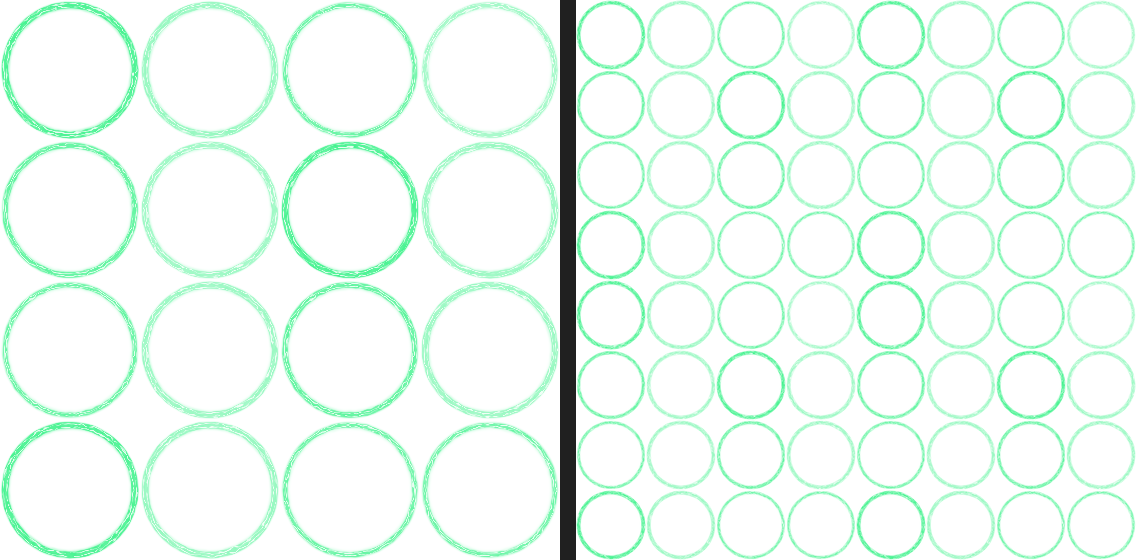
Left: one tile. Right: repeated 2 by 2.
This pattern is drawn by a three.js fragment shader. Its source:

```glsl
// Four by four grid of glowing green rings with rough edges and pale wavy veins.
varying vec2 vUv;

const float TAU = 6.2831853;
const float REPEATS = 4.0;
const float MID_RADIUS = 0.463;
const vec3 PAPER = vec3(1.0);
const vec3 GREEN = vec3(0.10, 0.94, 0.46);

// Ring styles: one line per column, listed from the bottom row to the top.
const mat4 HALF_WIDTHS = mat4(
  0.025, 0.018, 0.021, 0.025,
  0.025, 0.025, 0.025, 0.025,
  0.018, 0.021, 0.025, 0.018,
  0.018, 0.025, 0.025, 0.021);
const mat4 STRENGTHS = mat4(
  1.00, 0.85, 0.88, 1.00,
  0.58, 0.56, 0.54, 0.58,
  0.84, 0.88, 1.00, 0.84,
  0.82, 0.56, 0.56, 0.52);

float hash(vec2 p) {
  return fract(sin(dot(p, vec2(127.1, 311.7))) * 43758.5453);
}

// Smooth noise that wraps around the ring after a whole number of steps.
float ringNoise(vec2 p, float period, float seed) {
  vec2 i = floor(p);
  vec2 f = fract(p);
  f = f * f * (3.0 - 2.0 * f);
  float x0 = mod(i.x, period);
  float x1 = mod(i.x + 1.0, period);
  float y = i.y + seed;
  float low = mix(hash(vec2(x0, y)), hash(vec2(x1, y)), f.x);
  float high = mix(hash(vec2(x0, y + 1.0)), hash(vec2(x1, y + 1.0)), f.x);
  return mix(low, high, f.y);
}

float waviness(float turn, float radius, float steps, float seed) {
  return ringNoise(vec2(turn * steps, radius * 70.0), steps, seed) - 0.5;
}

vec4 oneHot(float index) {
  return vec4(equal(vec4(0.0, 1.0, 2.0, 3.0), vec4(index)));
}

float pick(mat4 styles, vec2 cell) {
  return dot(oneHot(cell.y), styles * oneHot(cell.x));
}

// Ink coverage of one ring, with p measured from its centre in cell units.
float ringInk(vec2 p, float halfWidth, float seed) {
  float radius = length(p);
  float turn = fract(atan(p.y, p.x) / TAU);

  // Rough band with a soft halo on both sides
  float rough = 0.007 * waviness(turn, radius, 72.0, seed);
  float offset = radius - MID_RADIUS + rough;
  float gap = abs(offset) - halfWidth + 0.003;
  float band = 1.0 - smoothstep(-0.004, 0.004, gap);
  float halo = 0.48 * exp(-max(gap, 0.0) / 0.007);
  halo *= 1.0 - smoothstep(0.484, 0.5, radius);
  halo *= smoothstep(0.41, 0.43, radius);

  // Two wandering veins that break up and merge along the band
  float wander = 0.016 * waviness(turn, radius, 90.0, seed + 50.0);
  float spread = halfWidth * (0.48 + 0.35 * waviness(turn, radius, 110.0, seed + 100.0));
  float vein = 1.0 - smoothstep(0.001, 0.0055, abs(abs(offset + wander) - spread));
  float breaks = waviness(turn, radius, 64.0, seed + 150.0);
  vein *= mix(0.35, 0.85, smoothstep(-0.3, 0.1, breaks));

  float grain = waviness(turn, radius, 130.0, seed + 200.0);
  float body = (0.74 + 0.16 * grain) * (1.0 - vein);
  return mix(halo, body, band);
}

void main() {
  vec2 grid = vUv * REPEATS;
  vec2 cell = mod(floor(grid), REPEATS);
  vec2 p = fract(grid) - 0.5;
  float seed = floor(hash(cell + 3.0) * 40.0) * 7.0;
  float ink = ringInk(p, pick(HALF_WIDTHS, cell), seed) * pick(STRENGTHS, cell);
  gl_FragColor = vec4(mix(PAPER, GREEN, ink), 1.0);
}
```
